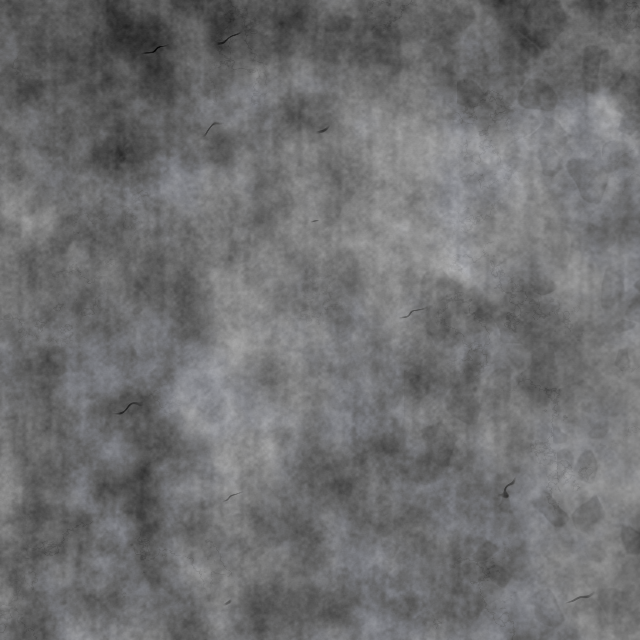
Reproduce this texture procedurally as a WebGL 2 fragment shader.

```glsl
#version 300 es
precision highp float;
// Weathered grey plaster: layered value-noise clouds that darken toward the top,
// scattered soft-edged angular stains (denser on the right), faint vertical
// streaks, broken hairline veins and a few short cracks.

#define BASE_TONE 0.482
#define CLOUD_SCALE 4.5
#define CLOUD_CONTRAST 0.40
#define MOTTLE_SCALE 17.0
#define MOTTLE_CONTRAST 0.42
#define TOP_DARKENING 0.145
#define STAIN_CELLS 17.0
#define STAIN_DEPTH 0.065
#define STREAK_DEPTH 0.045
#define GRAIN_DEPTH 0.05
#define CRACK_CELLS 7.0
#define BLUE_TINT 0.022

uniform vec2 u_resolution;
out vec4 fragColor;

float hash(vec2 p) {
    return fract(sin(dot(p, vec2(127.1, 311.7))) * 43758.5453);
}

vec2 hash2(vec2 p) {
    return vec2(hash(p), hash(p + 57.3));
}

float noise(vec2 p) {
    vec2 i = floor(p), f = fract(p);
    vec2 u = f * f * (3.0 - 2.0 * f);
    return mix(mix(hash(i), hash(i + vec2(1, 0)), u.x),
               mix(hash(i + vec2(0, 1)), hash(i + vec2(1, 1)), u.x), u.y);
}

// Rotated octaves, normalised to 0..1
float fbm(vec2 p) {
    const mat2 turn = mat2(0.8, 0.6, -0.6, 0.8);
    float sum = 0.0, total = 0.0, amp = 1.0;
    for (int i = 0; i < 6; i++) {
        sum += amp * noise(p);
        total += amp;
        amp *= 0.64;
        p = turn * p * 2.03 + 17.7;
    }
    return sum / total;
}

// Irregular rounded polygons, one candidate per cell
float stains(vec2 p, float density) {
    vec2 q = p * STAIN_CELLS;
    q += 0.5 * (vec2(noise(q * 1.6), noise(q * 1.6 + 31.0)) - 0.5);
    vec2 cell = floor(q);
    float depth = 0.0;
    for (int y = -1; y <= 1; y++)
    for (int x = -1; x <= 1; x++) {
        vec2 id = cell + vec2(x, y);
        vec2 d = q - id - 0.2 - 0.6 * hash2(id);
        float radius = mix(0.22, 0.58, hash(id + 9.1));
        float edge = length(d) * 0.85;
        for (int k = 0; k < 5; k++) {
            float a = 1.257 * (float(k) + 0.8 * hash(id + float(k) * 3.7));
            edge = max(edge, dot(d, vec2(cos(a), sin(a))));
        }
        float inside = 1.0 - smoothstep(-0.05, 0.04, edge - radius);
        float rim = 0.75 + 0.25 * smoothstep(-0.3, 0.0, edge - radius);
        float present = step(hash(id + 4.4), density);
        depth = max(depth, present * inside * rim * mix(0.3, 1.0, hash(id + 6.2)));
    }
    return depth;
}

// Short, slightly bent slanting strokes
float cracks(vec2 p) {
    vec2 q = p * CRACK_CELLS;
    q += 0.10 * (vec2(noise(q * 9.0), noise(q * 9.0 + 13.0)) - 0.5);
    vec2 id = floor(q);
    vec2 d = fract(q) - 0.3 - 0.4 * hash2(id);
    float a = mix(0.1, 0.8, hash(id + 2.9));
    vec2 dir = vec2(cos(a), sin(a));
    float reach = mix(0.05, 0.17, hash(id + 8.3));
    float along = dot(d, dir);
    float dist = length(d - dir * clamp(along, -reach, reach));
    float taper = 1.0 - smoothstep(0.3, 1.2, abs(along) / reach);
    return step(hash(id + 1.7), 0.3) * taper * (1.0 - smoothstep(0.004, 0.02, dist));
}

void main() {
    vec2 p = gl_FragCoord.xy / u_resolution.y;

    // Broad clouds and finer mottling
    float clouds = fbm(p * CLOUD_SCALE + 3.1) - 0.5;
    float mottle = fbm(p * MOTTLE_SCALE + 41.0) - 0.5;
    float calm = 1.0 - 0.35 * smoothstep(0.65, 1.0, p.x) * (1.0 - smoothstep(0.55, 0.8, p.y));
    float tone = BASE_TONE + CLOUD_CONTRAST * clouds + MOTTLE_CONTRAST * calm * mottle;

    // Sooty band along the top
    float height = p.y + 0.22 * (fbm(p * 3.5 + 70.0) - 0.5);
    tone -= TOP_DARKENING * smoothstep(0.71, 0.99, height);

    // Stains gather on the right, below the dark band
    float density = mix(0.25, 0.65, smoothstep(0.5, 0.95, p.x));
    float strength = mix(0.5, 1.0, smoothstep(0.45, 0.9, p.x));
    tone -= STAIN_DEPTH * strength * stains(p, density);

    // Vertical streaks and fine grain
    tone += STREAK_DEPTH * (noise(p * vec2(130.0, 9.0)) - 0.5);
    tone += GRAIN_DEPTH * (noise(p * 190.0) - 0.5);

    // Hairline veins, visible only in places
    float vein = 1.0 - smoothstep(0.0, 0.022, abs(fbm(p * 11.0 + 90.0) - 0.5));
    tone -= 0.04 * vein * smoothstep(0.5, 0.75, noise(p * 8.0 + 20.0));
    tone -= 0.17 * cracks(p);

    // Cool tint drifting through the lighter areas
    float cool = smoothstep(0.4, 0.7, fbm(p * 5.0 + 120.0)) * smoothstep(0.35, 0.5, tone);
    vec3 color = vec3(tone) + BLUE_TINT * cool * vec3(-0.4, -0.1, 0.9);
    fragColor = vec4(clamp(color, 0.0, 1.0), 1.0);
}
```
